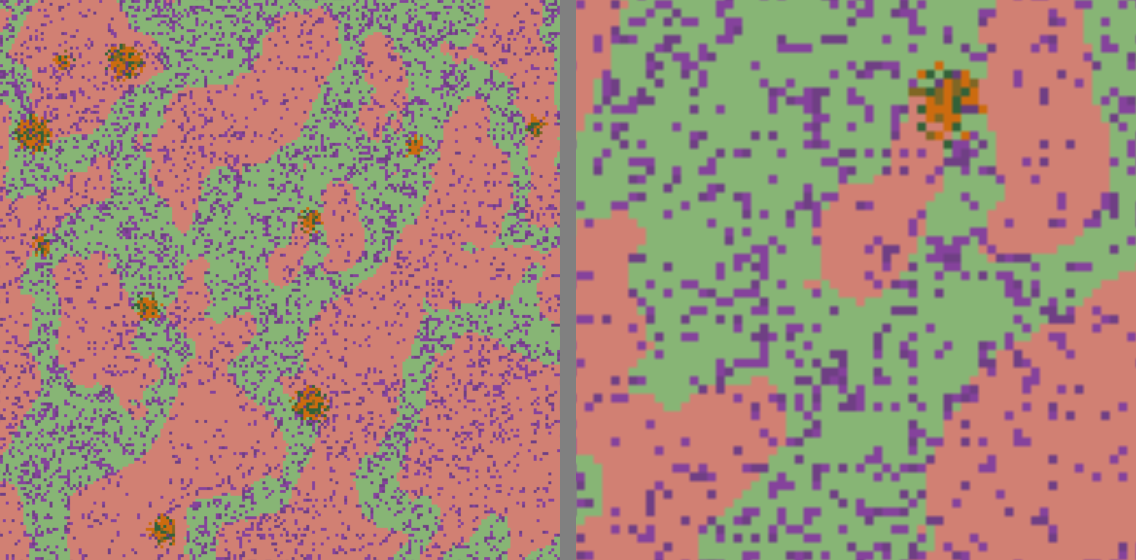
Left: the whole. Right: its middle third, enlarged.
Write a Shadertoy shader that draws this texture.

```glsl
// Mottled map of salmon and green bands, strewn with square purple specks and rusty clusters.

const float CELLS = 192.0;        // mosaic cells across the canvas
const float CLUSTER_GRID = 6.0;   // coarse grid that scatters the rusty clusters

const vec3 SALMON = vec3(0.82, 0.50, 0.45);
const vec3 GREEN = vec3(0.53, 0.71, 0.46);
const vec3 PURPLE = vec3(0.52, 0.26, 0.61);
const vec3 DARK_PURPLE = vec3(0.40, 0.24, 0.48);
const vec3 ORANGE = vec3(0.80, 0.42, 0.06);
const vec3 FOREST = vec3(0.20, 0.38, 0.22);
const vec3 OLIVE = vec3(0.50, 0.40, 0.14);

float hash(vec2 p, float seed) {
    vec3 q = fract(vec3(p.xyx + seed * 17.3) * 0.1031);
    q += dot(q, q.yzx + 33.33);
    return fract((q.x + q.y) * q.z);
}

float cornerSlope(vec2 corner, vec2 offset, float seed) {
    float angle = 6.2832 * hash(corner, seed);
    return dot(vec2(cos(angle), sin(angle)), offset);
}

float gradientNoise(vec2 p, float seed) {
    vec2 i = floor(p), f = fract(p);
    vec2 u = f * f * f * (f * (f * 6.0 - 15.0) + 10.0);
    vec2 e = vec2(1.0, 0.0);
    float low = mix(cornerSlope(i, f, seed), cornerSlope(i + e.xy, f - e.xy, seed), u.x);
    float high = mix(cornerSlope(i + e.yx, f - e.yx, seed), cornerSlope(i + e.xx, f - e.xx, seed), u.x);
    return mix(low, high, u.y);
}

// Winding bands that lean up to the right; positive inside a band.
float bandField(vec2 p, float halfWidth) {
    vec2 warp = vec2(gradientNoise(p * 5.0, 1.0), gradientNoise(p * 5.0, 2.0));
    vec2 w = p + 0.09 * warp;
    vec2 along = vec2(0.5, 0.866);
    vec2 q = vec2(dot(w, along) * 2.9, dot(w, vec2(along.y, -along.x)) * 4.2);
    float n = gradientNoise(q + 3.7, 3.0) + 0.38 * gradientNoise(q * 2.1 + 8.4, 4.0);
    float ragged = 0.09 * gradientNoise(p * 19.0, 5.0) + 0.05 * gradientNoise(p * 47.0, 6.0);
    return halfWidth - abs(n) + ragged;
}

// Single and doubled specks, thinned or crowded by a local density.
bool isSpeck(vec2 cell, float density) {
    bool single = hash(cell, 7.0) < density * 0.62;
    bool wide = hash(floor(cell / vec2(2.0, 1.0)), 8.0) < density * 0.22;
    bool tall = hash(floor(cell / vec2(1.0, 2.0)), 9.0) < density * 0.22;
    return single || wide || tall;
}

// Ragged round clusters, more common toward the left.
bool inCluster(vec2 p, vec2 cell) {
    vec2 g = p * CLUSTER_GRID;
    vec2 id = floor(g);
    float chance = mix(0.52, 0.10, id.x / CLUSTER_GRID);
    vec2 center = 0.25 + 0.5 * vec2(hash(id, 10.0), hash(id, 11.0));
    float radius = mix(0.08, 0.20, hash(id, 12.0));
    float reach = length(fract(g) - center) + 0.09 * (hash(cell, 13.0) - 0.5);
    return hash(id, 14.0) < chance && reach < radius;
}

vec3 clusterColor(float pick) {
    if (pick < 0.48) return ORANGE;
    if (pick < 0.72) return FOREST;
    return pick < 0.88 ? OLIVE : DARK_PURPLE;
}

vec3 cellColor(vec2 cell) {
    vec2 p = (cell + 0.5) / CELLS;
    if (inCluster(p, cell)) return clusterColor(hash(cell, 15.0));

    float band = bandField(p, 0.15);
    float patches = gradientNoise(p * 4.0 + 5.3, 16.0);
    float clumps = gradientNoise(p * 24.0, 17.0);
    float density = band > 0.0
        ? 0.25 + 0.12 * patches + 0.34 * clumps
        : 0.125 + 0.24 * patches + 0.10 * clumps;

    if (isSpeck(cell, clamp(density, 0.015, 0.75)))
        return mix(PURPLE, DARK_PURPLE, 0.7 * step(0.65, hash(cell, 18.0)));
    return band > 0.0 ? GREEN : SALMON;
}

void mainImage(out vec4 fragColor, in vec2 fragCoord) {
    float side = min(iResolution.x, iResolution.y);
    vec2 g = fragCoord / side * CELLS - 0.5;
    vec2 cell = floor(g);

    // Blend neighbouring cells over a narrow soft seam.
    float seam = clamp(CELLS / side, 0.42, 1.0);
    vec2 t = clamp((fract(g) - 0.5) / seam + 0.5, 0.0, 1.0);
    vec2 e = vec2(1.0, 0.0);
    vec3 bottom = mix(cellColor(cell), cellColor(cell + e.xy), t.x);
    vec3 top = mix(cellColor(cell + e.yx), cellColor(cell + e.xx), t.x);
    fragColor = vec4(mix(bottom, top, t.y), 1.0);
}
```
